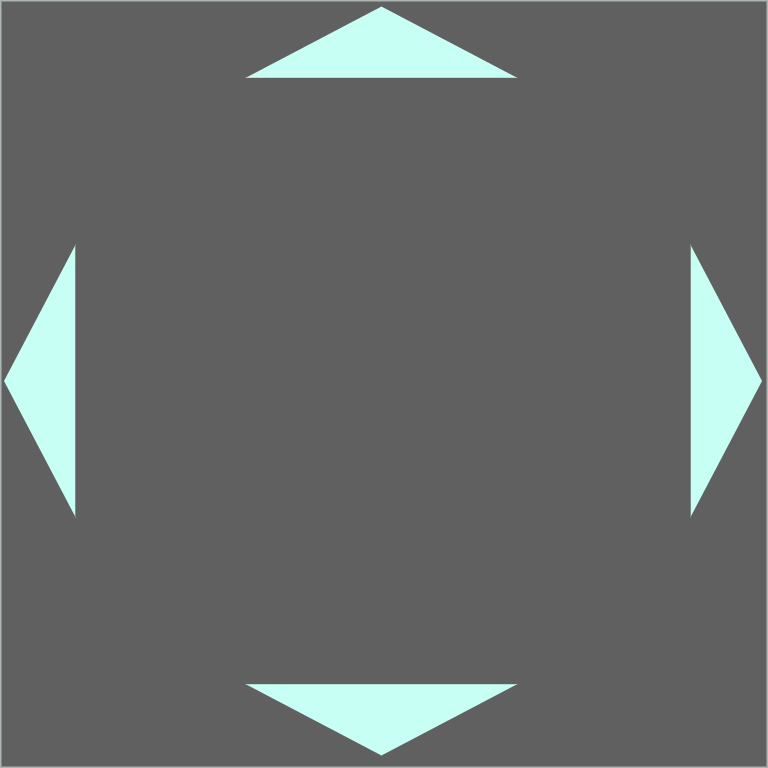
Write a three.js fragment shader that draws this background.

```glsl
// Four pale mint arrowheads point outward from a flat grey square with a thin
// light frame. Mirroring about a centre turns one triangle distance function
// into each opposite pair; edges are smoothed over one screen pixel.

#define GREY vec3(0.378, 0.378, 0.378)
#define MINT vec3(0.78, 1.0, 0.96)
#define FRAME vec3(0.68, 0.71, 0.70)
#define FRAME_WIDTH 0.00195
#define SIDE_CENTRE vec2(0.4987, 0.5039)
#define SIDE_REACH 0.4935
#define UPRIGHT_CENTRE vec2(0.4967, 0.5039)
#define UPRIGHT_REACH 0.4876
#define ARROW_HEIGHT 0.0928
#define ARROW_HALF_BASE 0.1767

varying vec2 vUv;

// Signed distance to two mirrored arrowheads along the x axis,
// with their tips at a distance of reach from the origin.
float arrowPair(vec2 p, float reach) {
  p = abs(p);
  vec2 slopeNormal = normalize(vec2(ARROW_HALF_BASE, ARROW_HEIGHT));
  float slope = dot(p - vec2(reach, 0.0), slopeNormal);
  float base = reach - ARROW_HEIGHT - p.x;
  return max(slope, base);
}

// Coverage of a shape, blended across one pixel.
float fill(float dist, float pixel) {
  return clamp(0.5 - dist / pixel, 0.0, 1.0);
}

void main() {
  float pixel = max(fwidth(vUv.x), 0.00001);

  // Left and right arrows, then the upper and lower ones with axes swapped
  float sides = arrowPair(vUv - SIDE_CENTRE, SIDE_REACH);
  float uprights = arrowPair((vUv - UPRIGHT_CENTRE).yx, UPRIGHT_REACH);
  vec3 color = mix(GREY, MINT, fill(min(sides, uprights), pixel));

  // Thin frame along the canvas border
  vec2 inset = min(vUv, 1.0 - vUv);
  float frame = min(inset.x, inset.y) - FRAME_WIDTH;
  color = mix(color, FRAME, fill(frame, pixel));

  gl_FragColor = vec4(color, 1.0);
}
```
